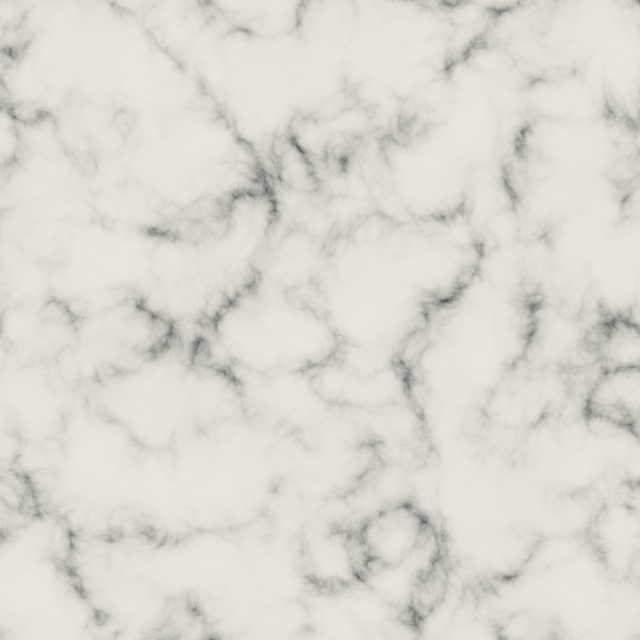
Reproduce this texture procedurally as a WebGL 2 fragment shader.

```glsl
#version 300 es
precision highp float;

uniform vec2 u_resolution;
out vec4 fragColor;

const vec3 STONE = vec3(0.908, 0.898, 0.869);
const vec3 VEIN = vec3(0.330, 0.346, 0.328);
const mat2 OCTAVE_TURN = mat2(0.8, 0.6, -0.6, 0.8);

vec2 hash22(vec2 cell) {
    vec3 q = fract(cell.xyx * vec3(0.1031, 0.1030, 0.0973));
    q += dot(q, q.yzx + 33.33);
    return fract((q.xx + q.yz) * q.zy);
}

float cornerSlope(vec2 cell, vec2 corner, vec2 local) {
    vec2 gradient = normalize(hash22(cell + corner) * 2.0 - 0.9999);
    return dot(gradient, local - corner);
}

// Gradient noise, roughly -0.7 to 0.7
float gradientNoise(vec2 p) {
    vec2 cell = floor(p);
    vec2 local = fract(p);
    vec2 w = local * local * local * (local * (local * 6.0 - 15.0) + 10.0);
    float low = mix(cornerSlope(cell, vec2(0, 0), local),
                    cornerSlope(cell, vec2(1, 0), local), w.x);
    float high = mix(cornerSlope(cell, vec2(0, 1), local),
                     cornerSlope(cell, vec2(1, 1), local), w.x);
    return mix(low, high, w.y);
}

float fbm(vec2 p, int octaves) {
    float sum = 0.0;
    float amplitude = 1.0;
    for (int i = 0; i < octaves; i++) {
        sum += amplitude * gradientNoise(p);
        p = OCTAVE_TURN * p * 2.03 + vec2(17.3, 9.1);
        amplitude *= 0.5;
    }
    return sum;
}

// Folded noise: creases near zero form the branching veins
float turbulence(vec2 p, int octaves, float gain, float softness) {
    float sum = 0.0;
    float amplitude = 1.0;
    for (int i = 0; i < octaves; i++) {
        float n = gradientNoise(p);
        sum += amplitude * sqrt(n * n + softness * softness);
        p = OCTAVE_TURN * p * 2.03 + vec2(31.7, 12.9);
        amplitude *= gain;
    }
    return sum;
}

vec2 warp(vec2 p, float strength) {
    vec2 offset = vec2(fbm(p + vec2(41.2, 7.7), 2), fbm(p + vec2(5.9, 63.4), 2));
    return p + strength * offset;
}

float veinDensity(vec2 p, float falloff) {
    float creases = turbulence(warp(p, 0.15), 7, 0.54, 0.004);
    float cluster = smoothstep(-0.35, 0.4, fbm(p * 0.6 + vec2(83.1, 27.5), 3));
    return exp(-falloff * creases) * mix(0.4, 1.4, cluster);
}

void main() {
    vec2 uv = gl_FragCoord.xy / min(u_resolution.x, u_resolution.y);
    vec2 p = uv * 6.0 + vec2(20.0, 50.0);

    // Faint clouding of the pale ground
    vec3 color = STONE + 0.01 * fbm(p * 0.9 + vec2(11.0, 71.0), 4);

    float density = veinDensity(p, 7.4);
    color = mix(color, VEIN, min(density, 0.95));
    fragColor = vec4(color, 1.0);
}
```
